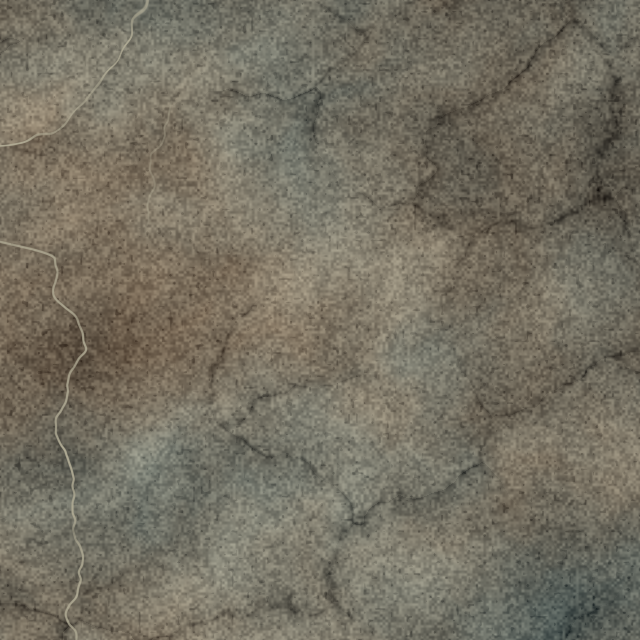
Reproduce this texture procedurally as a three.js fragment shader.

```glsl
// Weathered grey-brown stone: slanted cloudy bands and rounded lobes with
// dark broken seams, a few thin pale veins on the left, and fine grain.
// Built from value noise, warped Voronoi borders and wandering curves.
varying vec2 vUv;

const vec3 STONE_TINT = vec3(1.0, 0.978, 0.868);
const vec3 WARM_SHIFT = vec3(0.13, 0.0, -0.07);
const vec3 VEIN_COLOR = vec3(0.70, 0.68, 0.59);
const float MEAN_TONE = 0.462;
const float BAND_ANGLE = 0.5;

float hash(vec2 p) {
  vec3 q = fract(p.xyx * 0.1031);
  q += dot(q, q.yzx + 33.33);
  return fract((q.x + q.y) * q.z);
}

vec2 hash2(vec2 p) {
  return vec2(hash(p), hash(p + 71.7));
}

float noise(vec2 p) {
  vec2 cell = floor(p);
  vec2 f = fract(p);
  f = f * f * (3.0 - 2.0 * f);
  float low = mix(hash(cell), hash(cell + vec2(1.0, 0.0)), f.x);
  float high = mix(hash(cell + vec2(0.0, 1.0)), hash(cell + 1.0), f.x);
  return mix(low, high, f.y);
}

// Layered noise centred on zero
float fbm(vec2 p) {
  float sum = 0.0;
  float amplitude = 0.5;
  for (int i = 0; i < 5; i++) {
    sum += amplitude * (noise(p) - 0.5);
    p = mat2(0.8, 0.6, -0.6, 0.8) * p * 2.0 + 13.7;
    amplitude *= 0.5;
  }
  return sum;
}

vec2 rotate(vec2 p, float angle) {
  float c = cos(angle);
  float s = sin(angle);
  return vec2(c * p.x + s * p.y, c * p.y - s * p.x);
}

// Voronoi lobes: x = distance to the border, y = random value of the lobe
vec2 lobes(vec2 p) {
  vec2 cell = floor(p);
  vec2 nearCell = cell;
  vec2 nearOffset = vec2(8.0);
  for (int j = -1; j <= 1; j++) {
    for (int i = -1; i <= 1; i++) {
      vec2 c = cell + vec2(float(i), float(j));
      vec2 offset = c + 0.1 + 0.8 * hash2(c) - p;
      if (dot(offset, offset) < dot(nearOffset, nearOffset)) {
        nearOffset = offset;
        nearCell = c;
      }
    }
  }
  float border = 8.0;
  for (int j = -2; j <= 2; j++) {
    for (int i = -2; i <= 2; i++) {
      vec2 c = nearCell + vec2(float(i), float(j));
      vec2 offset = c + 0.1 + 0.8 * hash2(c) - p;
      vec2 gap = offset - nearOffset;
      if (dot(gap, gap) > 0.0001)
        border = min(border, dot(0.5 * (offset + nearOffset), normalize(gap)));
    }
  }
  return vec2(border, hash(nearCell + 5.3));
}

// Horizontal position of a wandering vein that bends left above bendY
float veinX(float y, float startX, float bendY, float seed) {
  float wander = 0.075 * (noise(vec2(y * 9.0, seed)) - 0.5);
  wander += 0.032 * (noise(vec2(y * 24.0, seed + 9.0)) - 0.5);
  wander += 0.006 * (noise(vec2(y * 75.0, seed + 18.0)) - 0.5);
  return startX + wander - 0.13 * smoothstep(bendY - 0.02, bendY + 0.025, y);
}

// Signed distance to that vein, corrected for its slope
float sideVein(vec2 p, float startX, float bendY, float seed) {
  float x = veinX(p.y, startX, bendY, seed);
  float slope = (veinX(p.y + 0.001, startX, bendY, seed) - x) / 0.001;
  return (p.x - x) / sqrt(1.0 + slope * slope);
}

// Signed distance to the ragged arc around the upper left corner
float cornerVein(vec2 p) {
  float ragged = 0.07 * (noise(p * 13.0) - 0.5) + 0.02 * (noise(p * 34.0) - 0.5);
  return length(p - vec2(0.0, 1.01)) - 0.215 + ragged;
}

float veinLine(float d, float halfWidth) {
  return 1.0 - smoothstep(0.3 * halfWidth, 1.7 * halfWidth, abs(d));
}

void main() {
  vec2 p = vUv;
  vec2 warp = vec2(fbm(p * 5.0), fbm(p * 5.0 + 17.0));
  vec2 q = p + 0.20 * warp + 0.007 * (noise(p * 45.0) - 0.5);
  vec2 slanted = rotate(q, BAND_ANGLE);

  // Cloudy slanted bands
  float tone = MEAN_TONE + 0.32 * fbm(slanted * vec2(2.6, 6.5) + 3.0);
  tone += 0.17 * fbm(q * 9.0 + 31.0);

  // Lobes with shaded rims and beaded seams
  vec2 lobe = lobes(slanted * vec2(2.9, 4.1) + 1.6);
  float seamMask = smoothstep(0.32, 0.62, noise(p * 4.5 + 8.0));
  float beads = smoothstep(0.25, 0.7, noise(p * 80.0));
  tone -= 0.11 * exp(-lobe.x * 8.0) * mix(0.15, 1.0, lobe.y) * mix(0.3, 1.0, seamMask);
  tone -= 0.11 * exp(-pow(lobe.x / 0.016, 2.0)) * seamMask * beads;

  // Vein shadows
  float corner = cornerVein(p);
  float mainVein = sideVein(p, 0.088, 0.615, 2.0);
  float faintVein = sideVein(p, 0.245, 0.86, 6.0);
  tone -= 0.09 * exp(-abs(corner) / 0.028) * smoothstep(-0.004, 0.006, corner);
  tone -= 0.04 * exp(-abs(mainVein) / 0.012);

  // Fine grain and dark pits
  tone += 0.17 * (noise(p * 235.0) - 0.5) + 0.07 * (noise(p * 115.0 + 4.0) - 0.5);
  tone -= 0.09 * smoothstep(0.78, 0.95, noise(p * 165.0 + 50.0));

  vec3 color = tone * STONE_TINT + WARM_SHIFT * fbm(q * 4.0 + 40.0);

  // Pale veins
  float pale = max(veinLine(corner, 0.0017), veinLine(mainVein, 0.0017));
  float faintSpan = smoothstep(0.6, 0.68, p.y) * (1.0 - smoothstep(0.82, 0.86, p.y));
  pale = max(pale, 0.4 * faintSpan * veinLine(faintVein, 0.0014));
  color = mix(color, VEIN_COLOR, pale * mix(0.5, 0.95, noise(p * 30.0)));

  gl_FragColor = vec4(color, 1.0);
}
```
